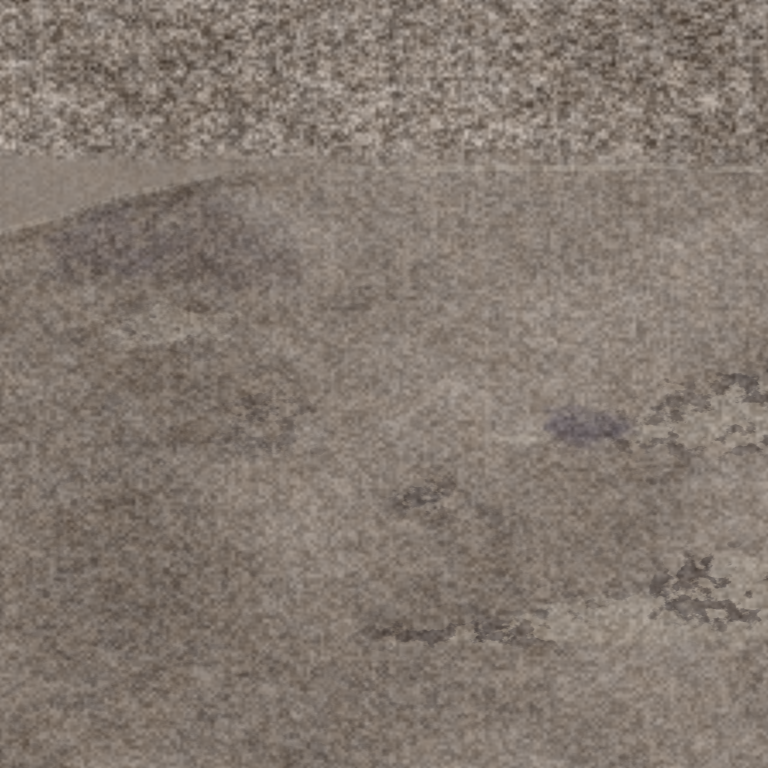
This texture is drawn by a three.js fragment shader. Its source:

```glsl
// Weathered taupe stone: a coarse gritty band over a smoother worn face,
// split by a pale curved seam, with torn pale wedges and dark mineral flecks.
// Layered value noise makes the grain; masks built from formulas place the rest.

#define STONE vec3(0.530, 0.486, 0.449)
#define PALE vec3(0.625, 0.585, 0.540)
#define DARK vec3(0.345, 0.310, 0.295)
#define VIOLET vec3(0.385, 0.350, 0.370)
#define GRAIN_SCALE 128.0
#define FACE_CONTRAST 0.20
#define BAND_CONTRAST 0.36
#define MOTTLE 0.17
#define SEAM_HEIGHT 0.782

varying vec2 vUv;

float hash(vec2 p) {
  return fract(sin(dot(p, vec2(127.1, 311.7))) * 43758.5453);
}

// Value noise centred on zero
float noise(vec2 p) {
  vec2 cell = floor(p);
  vec2 f = fract(p);
  f = f * f * (3.0 - 2.0 * f);
  float low = mix(hash(cell), hash(cell + vec2(1.0, 0.0)), f.x);
  float high = mix(hash(cell + vec2(0.0, 1.0)), hash(cell + 1.0), f.x);
  return mix(low, high, f.y) - 0.5;
}

float fbm(vec2 p) {
  float sum = 0.0;
  float weight = 0.5;
  for (int i = 0; i < 4; i++) {
    sum += weight * noise(p);
    p = mat2(0.8, 0.6, -0.6, 0.8) * p * 2.03 + 17.3;
    weight *= 0.55;
  }
  return sum;
}

// Soft blob with a ragged rim
float blob(vec2 p, vec2 centre, vec2 radius, float ragged) {
  return 1.0 - smoothstep(0.4, 1.2, length((p - centre) / radius) + ragged);
}

// Signed depth inside a wedge that opens to the right over a flat base
float wedgeDepth(vec2 p, vec2 tip, float slope, float ragged) {
  vec2 q = p - tip;
  return min(q.y + 0.12 * ragged, q.x * slope - q.y + ragged);
}

float line(float offset, float width) {
  return 1.0 - smoothstep(0.3 * width, width, abs(offset));
}

void main() {
  vec2 p = vUv;
  float broad = fbm(p * vec2(5.0, 6.0) + 3.0);
  float torn = fbm(p * vec2(22.0, 38.0) + 41.0);
  float fine = fbm(p * vec2(48.0, 75.0) + 9.0);

  // Zones: gritty band on top, smooth sliver under it at the left
  float seam = SEAM_HEIGHT - 0.092 * (1.0 - smoothstep(-0.22, 0.40, p.x)) * 1.25
             + 0.006 * noise(vec2(p.x * 14.0, 2.0));
  float bandEdge = SEAM_HEIGHT + 0.012 + 0.035 * torn;
  float band = smoothstep(-0.012, 0.018, p.y - bandEdge);
  float sliver = smoothstep(-0.003, 0.006, p.y - seam) * (1.0 - band)
               * (1.0 - smoothstep(0.25, 0.48, p.x));

  // Base tone with broad clouds and a lighter middle and lower right
  float tone = MOTTLE * broad + 0.06 * torn;
  tone += 0.016 * smoothstep(0.3, 0.6, p.x) - 0.010;
  tone += 0.025 * band * (1.0 - smoothstep(0.2, 0.7, p.x));
  vec3 colour = STONE + tone;
  colour = mix(colour, STONE + 0.022, 0.7 * sliver);

  // Pale torn wedges
  float lower = wedgeDepth(p, vec2(0.52, 0.157), 0.27, 0.10 * torn);
  float upper = wedgeDepth(p, vec2(0.66, 0.417), 0.29, 0.10 * torn);
  float depth = max(lower, upper);
  float wedge = smoothstep(-0.002, 0.014, depth);
  colour = mix(colour, PALE - 0.012, 0.68 * wedge);

  // Violet stains and dark hollows
  float stain = blob(p, vec2(0.76, 0.44), vec2(0.060, 0.030), 1.6 * torn);
  stain += 0.45 * blob(p, vec2(0.13, 0.685), vec2(0.09, 0.045), 2.0 * torn);
  stain += 0.30 * blob(p, vec2(0.29, 0.675), vec2(0.14, 0.065), 1.5 * torn);
  colour = mix(colour, VIOLET, 0.75 * clamp(stain, 0.0, 1.0));

  // Flecks gather in cloud hollows, on the wedge rims and at the wedge tips
  float rim = line(depth - 0.018, 0.045) * smoothstep(0.62, 0.92, p.x)
            * smoothstep(0.016, 0.04, max(p.y - 0.417, 0.25 - abs(p.y - 0.41)));
  float gather = 0.30 * smoothstep(-0.04, 0.18, -broad) + 0.65 * rim;
  gather += 0.8 * blob(p, vec2(0.93, 0.235), vec2(0.075, 0.055), torn);
  gather += 0.9 * blob(p, vec2(0.61, 0.175), vec2(0.12, 0.022), torn);
  gather += 0.45 * blob(p, vec2(0.36, 0.45), vec2(0.08, 0.06), torn);
  gather += 0.45 * blob(p, vec2(0.55, 0.35), vec2(0.07, 0.03), torn);
  gather = clamp(gather + 0.10, 0.0, 1.0) * (1.0 - sliver) * (1.0 - 0.5 * band);
  float fleck = smoothstep(0.05, 0.21, fine + 0.10 * gather) * gather;
  colour = mix(colour, DARK, 0.75 * fleck);

  // Pale broken seam with a shadow under its left end
  float broken = smoothstep(-0.12, 0.20, noise(vec2(p.x * 11.0, 7.0)));
  float left = 1.0 - smoothstep(0.25, 0.42, p.x);
  float shine = line(p.y - seam, 0.006) * max(0.55 * left, broken);
  shine += 0.8 * line(p.y - 0.429, 0.005) * line(p.x - 0.675, 0.06);
  shine += 0.8 * blob(p, vec2(0.215, 0.575), vec2(0.07, 0.022), 3.0 * fine);
  colour = mix(colour, PALE + 0.02, 0.60 * clamp(shine, 0.0, 1.0));
  colour -= 0.05 * left * line(p.y - seam + 0.014, 0.012);

  // Fine grain, coarser and stronger in the top band
  float grain = 0.55 * noise(p * GRAIN_SCALE * vec2(0.9, 1.15))
              + 0.60 * noise(p * GRAIN_SCALE * 1.75 + 31.0);
  float grit = grain + 0.45 * noise(p * GRAIN_SCALE * vec2(0.5, 0.75) + 63.0);
  float strength = FACE_CONTRAST * (1.0 - 0.55 * sliver);
  colour += mix(strength * grain, BAND_CONTRAST * grit, band);

  // Faint warm and cool drift
  float drift = noise(p * 34.0 + 5.0) + noise(p * 90.0 + 12.0);
  colour += 0.014 * drift * vec3(0.5, -0.2, -1.0);
  gl_FragColor = vec4(clamp(colour, 0.0, 1.0), 1.0);
}
```
